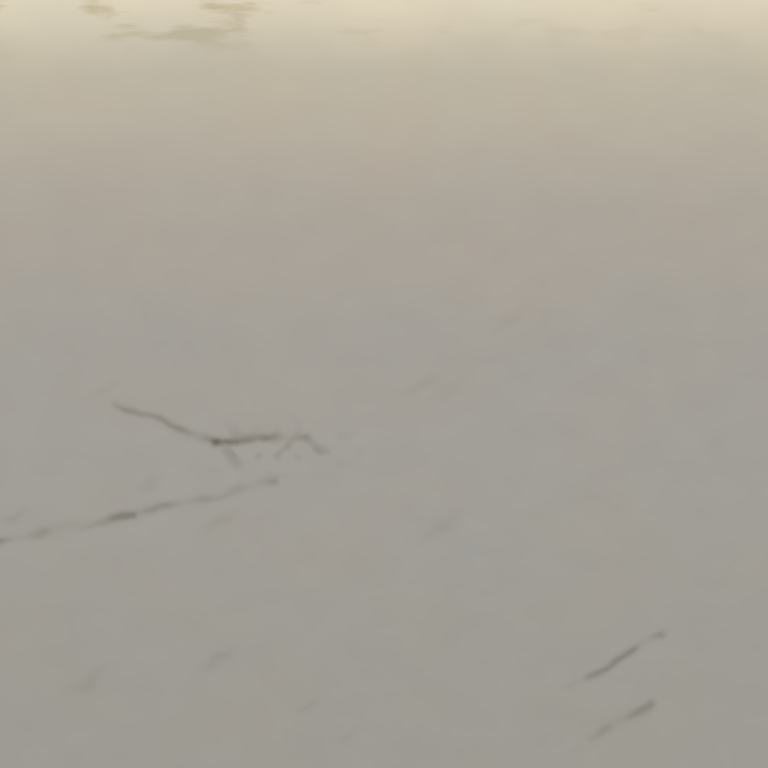
Give the GLSL for this texture, as a WebGL 1 fragment shader.

```glsl
precision highp float;
// Draws a smooth grey stone surface with a cream upper edge and faint broken veins.

uniform vec2 u_resolution;

const vec3 CREAM = vec3(0.875, 0.835, 0.740);
const vec3 SAND = vec3(0.755, 0.722, 0.648);
const vec3 TAUPE = vec3(0.672, 0.643, 0.601);
const vec3 GREY = vec3(0.640, 0.626, 0.598);
const vec3 BASE_GREY = vec3(0.618, 0.608, 0.578);
const vec3 VEIN_TINT = vec3(0.150, 0.155, 0.165);
const vec3 STAIN_TINT = vec3(0.085, 0.095, 0.120);
const float MOTTLE = 0.012;
const float VEIN_WIDTH = 0.0055;
const float VEIN_WARP = 0.012;
const float SMUDGE_DEPTH = 0.16;
const int SMUDGES = 14;

float hash(vec2 p) {
  vec3 q = fract(vec3(p.xyx) * 0.1031);
  q += dot(q, q.yzx + 33.33);
  return fract((q.x + q.y) * q.z);
}

vec2 randomGradient(vec2 cell) {
  float angle = 6.28318 * hash(cell);
  return vec2(cos(angle), sin(angle));
}

// Gradient noise, roughly -0.7 to 0.7
float noise(vec2 p) {
  vec2 i = floor(p);
  vec2 f = fract(p);
  vec2 u = f * f * f * (f * (f * 6.0 - 15.0) + 10.0);
  vec2 e = vec2(1.0, 0.0);
  float a = dot(randomGradient(i), f);
  float b = dot(randomGradient(i + e.xy), f - e.xy);
  float c = dot(randomGradient(i + e.yx), f - e.yx);
  float d = dot(randomGradient(i + e.xx), f - e.xx);
  return mix(mix(a, b, u.x), mix(c, d, u.x), u.y);
}

float fbm(vec2 p) {
  float sum = 0.0;
  float amplitude = 0.55;
  for (int i = 0; i < 4; i++) {
    sum += amplitude * noise(p);
    p = p * 2.03 + 17.3;
    amplitude *= 0.5;
  }
  return sum;
}

// Vertical wash from the cream edge down to the grey field
vec3 wash(float depth) {
  vec3 color = mix(CREAM, SAND, smoothstep(-0.02, 0.10, depth));
  color = mix(color, TAUPE, smoothstep(0.04, 0.31, depth));
  color = mix(color, GREY, smoothstep(0.28, 0.48, depth));
  return mix(color, BASE_GREY, smoothstep(0.45, 1.0, depth));
}

// Soft wavering line from a to b, broken into darker and fainter runs
float vein(vec2 p, vec2 a, vec2 b, float seed) {
  vec2 warp = vec2(fbm(p * 14.0 + seed), fbm(p * 18.0 + seed + 40.0));
  vec2 q = p + VEIN_WARP * warp;
  vec2 ab = b - a;
  float along = clamp(dot(q - a, ab) / dot(ab, ab), 0.0, 1.0);
  float d = length(q - a - ab * along) / VEIN_WIDTH;
  float runs = smoothstep(-0.28, 0.32, noise(p * vec2(22.0, 30.0) + seed));
  return exp(-d * d) * mix(0.15, 1.0, runs);
}

float veins(vec2 p) {
  float v = 0.75 * vein(p, vec2(-0.02, 0.29), vec2(0.17, 0.33), 3.0);
  v += 0.45 * vein(p, vec2(0.17, 0.33), vec2(0.36, 0.375), 8.0);
  v += 0.60 * vein(p, vec2(0.15, 0.475), vec2(0.28, 0.425), 13.0);
  v += 0.85 * vein(p, vec2(0.28, 0.425), vec2(0.40, 0.432), 21.0);
  v += 0.60 * vein(p, vec2(0.74, 0.105), vec2(0.86, 0.172), 34.0);
  v += 0.50 * vein(p, vec2(0.77, 0.04), vec2(0.85, 0.085), 55.0);
  // Granular knot where the left veins meet
  vec2 k = (p - vec2(0.355, 0.415)) / vec2(0.07, 0.025);
  float grains = smoothstep(-0.05, 0.45, noise(p * vec2(38.0, 52.0) + 9.0));
  return v + 0.7 * exp(-dot(k, k)) * grains;
}

// Small, blurred, slanted marks scattered over the grey field
float smudges(vec2 p) {
  float sum = 0.0;
  for (int i = 0; i < SMUDGES; i++) {
    float id = float(i);
    vec2 center = vec2(hash(vec2(id, 2.7)), 0.6 * hash(vec2(id, 9.1)));
    vec2 d = p - center;
    d.y -= 0.5 * d.x;
    d += 0.012 * vec2(noise(p * 30.0 + id), noise(p * 34.0 - id));
    d /= vec2(0.020, 0.009) * mix(0.6, 1.3, hash(vec2(id, 5.3)));
    sum += exp(-dot(d, d)) * mix(0.2, 1.0, hash(vec2(id, 7.9)));
  }
  return sum;
}

void main() {
  vec2 uv = gl_FragCoord.xy / u_resolution;
  float depth = 1.0 - uv.y;
  float cloud = fbm(uv * vec2(5.0, 8.0));
  vec3 color = wash(depth + 0.025 * cloud);

  // Faint mottling with a slight warm and cool drift
  color += MOTTLE * fbm(uv * vec2(16.0, 24.0) + 6.0);
  color += vec3(0.008, 0.0, -0.006) * noise(uv * vec2(7.0, 9.0) + 31.0);

  // Flattened tan stains, densest in the upper left corner
  float stain = smoothstep(0.02, 0.32, fbm(uv * vec2(9.0, 32.0) + 4.0));
  float edge = 1.0 - smoothstep(0.015, 0.085, depth);
  color -= STAIN_TINT * stain * edge * mix(1.0, 0.25, smoothstep(0.30, 0.60, uv.x));

  color -= VEIN_TINT * (veins(uv) + SMUDGE_DEPTH * smudges(uv));
  gl_FragColor = vec4(color, 1.0);
}
```
